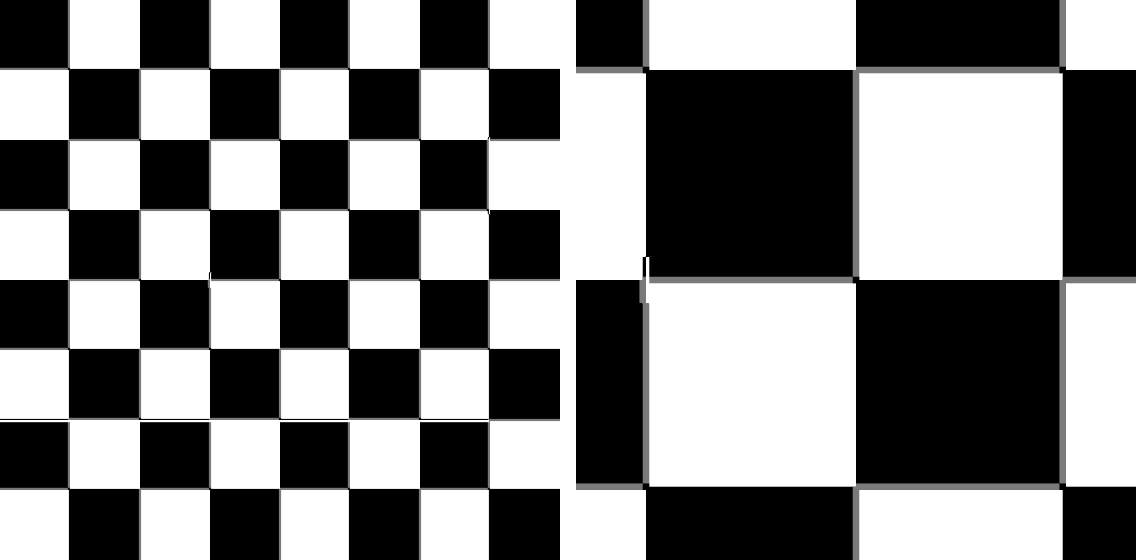
Left: the whole. Right: its middle third, enlarged.
A Shadertoy shader for this pattern:

```glsl
// Eight by eight checkerboard with thin grey edges right of and below black cells.
// Signed offsets to the nearest grid lines give the cells, the edges and the dark
// corner dots; a few lines slip aside and leave white slivers.

// Antialiased coverage of the interval lo..hi
float band(float x, float lo, float hi, float aa) {
    return clamp((x - lo) / aa + 0.5, 0.0, 1.0) - clamp((x - hi) / aa + 0.5, 0.0, 1.0);
}

// One where a grid line number equals n
float isLine(float line, float n) {
    return 1.0 - step(0.5, abs(line - n));
}

void mainImage(out vec4 fragColor, in vec2 fragCoord) {
    // Board coordinates in cells, measured from the upper left
    vec2 p = 8.0 * fragCoord / iResolution.xy;
    p.y = 8.0 - p.y;
    float aa = 8.0 / min(iResolution.x, iResolution.y);
    float unit = 1.0 / 64.0;

    // Nearest grid lines; most odd ones sit slightly early
    vec2 line = floor(p + 0.5);
    vec2 early = mod(line, 2.0) * step(0.5, abs(line - 3.0));
    vec2 d = p - line + unit * early;

    // Slipped stretches: two upright ones and a seam across seven columns
    vec2 slip = vec2(
        isLine(line.x, 3.0) * band(p.y, 3.89, 4.11, aa)
            + isLine(line.x, 7.0) * band(p.y, 1.96, 3.06, aa),
        isLine(line.y, 6.0) * step(p.x, 7.0 - unit));
    d += unit * slip;

    // Checker from the smoothed sides of both lines
    vec2 side = clamp(2.0 * d / aa, -1.0, 1.0);
    float parity = 1.0 - 2.0 * mod(line.x + line.y, 2.0);
    float shade = 0.5 - 0.5 * parity * side.x * side.y;

    // Grey edges, only on inner lines that follow a black cell
    vec2 inner = step(0.5, line) * step(line, vec2(7.5));
    vec2 edge = inner * vec2(band(d.x, -unit, unit, aa), band(d.y, -unit, unit, aa));
    vec2 afterBlack = 0.5 - 0.5 * parity * side.yx;
    vec2 grey = edge * afterBlack;
    shade = mix(shade, 0.48, max(grey.x, grey.y));

    // Dark dots where two edges meet
    shade *= 1.0 - edge.x * edge.y * step(0.0, parity);

    // White slivers beside the slipped stretches
    float sliver = max(slip.x * band(d.x, unit, 2.0 * unit, aa),
                       slip.y * band(d.y, unit, 3.0 * unit, aa));
    shade = mix(shade, 1.0, sliver);

    fragColor = vec4(vec3(shade), 1.0);
}
```
